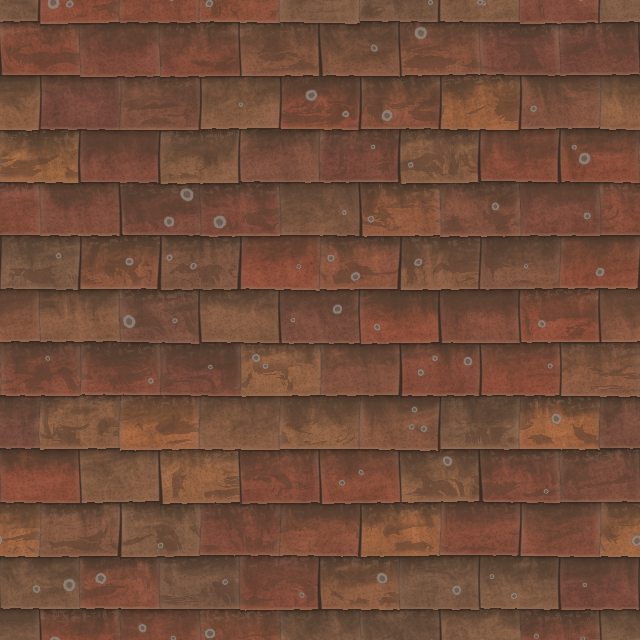
A Shadertoy shader for this texture:

```glsl
// Weathered clay roof tiles: 8 across, 12 staggered courses, with lichen spots.

vec3 hash3(vec2 p) {
    vec3 q = vec3(dot(p, vec2(127.1, 311.7)), dot(p, vec2(269.5, 183.3)), dot(p, vec2(419.2, 371.9)));
    return fract(sin(q) * 43758.55);
}

// Random values of a tile or joint, wrapping at the canvas borders
vec3 tileHash(vec2 id, float seed) {
    return hash3(mod(id, vec2(8.0, 12.0)) + seed * 17.3);
}

// Layered, warped sines, roughly -1 to 1
float mottle(vec2 p) {
    float sum = 0.0, amp = 0.5;
    for (int i = 0; i < 5; i++) {
        p = mat2(0.8, 0.6, -0.6, 0.8) * p * 1.75 + 2.3;
        p += 0.7 * sin(p.yx * 1.2);
        sum += amp * sin(p.x) * cos(p.y);
        amp *= 0.68;
    }
    return sum;
}

// Distance to the nearest scattered point
float cellular(vec2 p) {
    float d = 1.0;
    for (int j = -1; j <= 1; j++)
        for (int i = -1; i <= 1; i++) {
            vec2 c = floor(p) + vec2(i, j);
            d = min(d, length(c + hash3(c).xy - p));
        }
    return d;
}

float tileX(float x, float row) {
    return x * 8.0 + 0.5 * mod(row, 2.0);
}

// Height of the slightly crooked lower edge of a course
float lowerEdge(float x, float row) {
    float u = tileX(x, row);
    vec3 h = tileHash(vec2(floor(u), row), 1.0);
    return 0.05 + 0.035 * (h.x - 0.5) + 0.07 * (h.y - 0.5) * (fract(u) - 0.5)
         + 0.006 * sin(u * 25.0 + h.z * 6.0);
}

void mainImage(out vec4 fragColor, in vec2 fragCoord) {
    vec2 uv = fragCoord / iResolution.xy;
    float px = 12.0 / iResolution.y;

    // Course, tile and position inside it, in units of the course height
    float y = uv.y * 12.0 - 0.53;
    float row = floor(y);
    if (y - row < lowerEdge(uv.x, row)) row -= 1.0;
    float up = y - row - lowerEdge(uv.x, row);
    float depth = 1.0 + lowerEdge(uv.x, row + 1.0) - (y - row);
    float u = tileX(uv.x, row) + 0.012 * sin(up * 3.0 + row * 2.4);
    vec2 id = vec2(floor(u), row);
    vec2 p = vec2(fract(u) * 1.5, up);
    vec3 h = tileHash(id, 2.0), k = tileHash(id, 3.0);

    // Fired clay, from plum and rust to brown, tan and ochre
    vec3 clay = mix(vec3(0.45, 0.28, 0.23), vec3(0.54, 0.30, 0.22), h.x);
    clay = mix(clay, mix(vec3(0.46, 0.34, 0.26), vec3(0.55, 0.37, 0.26), h.y), smoothstep(0.3, 0.85, h.z));
    clay = mix(clay, vec3(0.62, 0.40, 0.25), 0.75 * smoothstep(0.84, 0.95, k.x));

    // Cloudy tone, grain and pitting
    vec2 q = p + h.xy * 40.0;
    float cloud = mottle(q * 2.2);
    float grain = mottle(q * 13.0 + 7.0);
    clay *= 1.02 + 0.10 * cloud + 0.07 * grain;
    clay *= 1.0 - 0.10 * smoothstep(0.35, 0.05, cellular(q * 14.0));

    // Sooty upper part and ragged stains on the lower part
    float soot = 1.0 - smoothstep(0.02, 0.5 + 0.4 * k.y, depth + 0.22 * cloud + 0.05 * grain);
    clay = mix(clay, vec3(0.32, 0.24, 0.185), soot * (0.6 + 0.3 * k.z));
    float stain = smoothstep(0.12, 0.24, mottle(q * vec2(2.0, 3.2) + 3.0))
                * smoothstep(0.05, 0.15, up) * smoothstep(0.75, 0.45, up);
    clay = mix(clay, vec3(0.36, 0.25, 0.19), stain * 0.55 * step(0.45, k.x));

    // Pale dust along the sides and upper corners
    float side = min(p.x, 1.5 - p.x);
    float dust = smoothstep(0.14, 0.0, side + 0.06 * grain) * (0.25 + 0.2 * cloud);
    dust += 0.35 * smoothstep(0.1, 0.4, grain + 0.4 * cloud) * smoothstep(0.35, 0.08, depth) * k.x;
    clay = mix(clay, vec3(0.56, 0.44, 0.37), clamp(dust, 0.0, 0.5));

    // Worn light rim at the bottom
    float rim = smoothstep(0.065, 0.015, up + 0.012 * grain);
    clay = mix(clay, vec3(0.61, 0.44, 0.34), rim * (0.4 + 0.25 * h.y));

    // Lichen rings with a dull centre
    for (int i = 0; i < 3; i++) {
        vec3 s = tileHash(id, 5.0 + float(i));
        vec3 t = tileHash(id, 9.0 + float(i));
        float r = mix(0.045, 0.13, t.x * t.x);
        float d = length(p - vec2(0.15 + 1.2 * s.x, 0.2 + 0.6 * s.y)) + 0.012 * grain;
        float spot = smoothstep(r + px, r - px, d) * step(s.z, 0.29);
        float ring = smoothstep(0.32, 0.12, abs(d / r - 0.72));
        vec3 lichen = mix(vec3(0.43, 0.37, 0.32), vec3(0.57, 0.52, 0.48), ring);
        clay = mix(clay, lichen, spot * 0.85);
    }

    // Joints: some open into dark wedges, the others stay faint
    vec3 j = tileHash(vec2(floor(u + 0.5), row), 4.0);
    float open = step(0.5, j.x);
    float gap = mix(0.008, 0.012 + 0.025 * j.y * (1.0 - up), open);
    float joint = smoothstep(gap + px, gap - px, side) * mix(0.3, 0.85, open);
    clay = mix(clay, vec3(0.20, 0.14, 0.11), joint);

    // Shadow cast by the course above
    clay *= 1.0 - 0.18 * smoothstep(0.18, 0.0, depth);
    clay = mix(clay, vec3(0.21, 0.15, 0.12), 0.75 * smoothstep(0.05, 0.01, depth + 0.01 * grain));

    fragColor = vec4(clamp(clay, 0.0, 1.0), 1.0);
}
```
